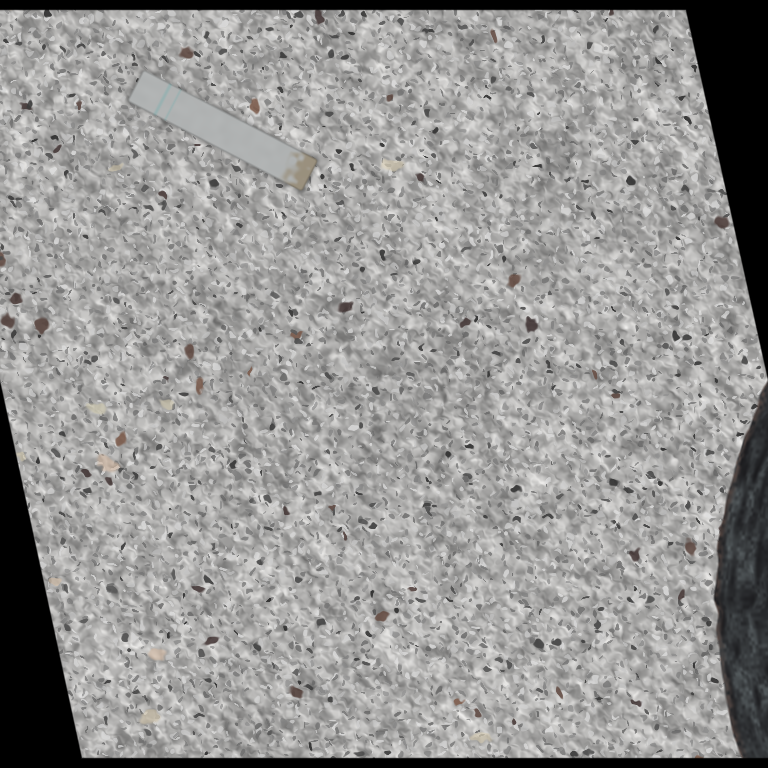
Reproduce this texture procedurally as a WebGL 2 fragment shader.

```glsl
#version 300 es
precision highp float;

uniform vec2 u_resolution;
out vec4 fragColor;

float hash(vec2 p) {
    return fract(sin(dot(p, vec2(127.1, 311.7))) * 43758.5);
}

float valueNoise(vec2 p) {
    vec2 cell = floor(p);
    vec2 f = fract(p);
    f = f * f * (3.0 - 2.0 * f);
    float low = mix(hash(cell), hash(cell + vec2(1.0, 0.0)), f.x);
    float high = mix(hash(cell + vec2(0.0, 1.0)), hash(cell + vec2(1.0)), f.x);
    return mix(low, high, f.y);
}

vec2 rotate(vec2 p, float angle) {
    float c = cos(angle);
    float s = sin(angle);
    return vec2(c * p.x + s * p.y, c * p.y - s * p.x);
}

float boxDistance(vec2 p, vec2 halfSize) {
    vec2 d = abs(p) - halfSize;
    return length(max(d, 0.0)) + min(max(d.x, d.y), 0.0);
}

// Coverage of a signed distance, softened over the given width
float fill(float d, float blur) {
    return 1.0 - smoothstep(-blur, blur, d);
}

// Scattered elongated grains: x = coverage, y = random value of the grain
vec2 grains(vec2 p, float density, float size, float seed) {
    vec2 best = vec2(0.0);
    for (int j = -1; j <= 1; j++) {
        for (int i = -1; i <= 1; i++) {
            vec2 cell = floor(p) + vec2(i, j);
            vec2 key = cell + seed;
            float present = step(hash(key + 7.3), density);
            vec2 center = cell + vec2(hash(key), hash(key + 19.7));
            float tone = hash(key + 41.1);
            float angle = -0.75 + 2.6 * (hash(key + 3.9) - 0.5);
            vec2 d = rotate(p - center, angle) * vec2(1.0, 1.2 + 1.3 * hash(key + 61.3));
            float radius = size * (0.6 + 0.8 * hash(key + 83.9));
            float cover = present * fill(length(d) - radius, 0.25 * radius);
            if (cover > best.x) best = vec2(cover, tone);
        }
    }
    return best;
}

vec3 granite(vec2 p) {
    vec2 wobble = vec2(valueNoise(p * 150.0), valueNoise(p * 150.0 + 57.0)) - 0.5;
    vec2 q = p + 0.006 * wobble;

    // Mottled grey ground
    vec2 slanted = rotate(q, -0.75) * vec2(0.8, 1.2);
    float grey = 0.665;
    grey += 0.26 * (valueNoise(slanted * 105.0) - 0.5);
    grey += 0.20 * (valueNoise(slanted * 215.0 + 13.0) - 0.5);
    grey += 0.10 * (valueNoise(q * 38.0 + 31.0) - 0.5);
    grey += 0.06 * (valueNoise(q * 7.0 + 5.0) - 0.5);
    vec3 color = grey * vec3(1.004, 1.0, 0.992);

    // Pale and grey flakes
    vec2 pale = grains(q * 78.0, 0.5, 0.30, 11.0);
    color = mix(color, vec3(0.73 + 0.16 * pale.y), 0.75 * pale.x);
    vec2 dull = grains(q * 88.0, 0.55, 0.29, 23.0);
    color = mix(color, vec3(0.36 + 0.22 * dull.y), 0.75 * dull.x);

    // Peach patches, brown grains and dark specks
    vec2 peach = grains(q * 10.0, 0.14, 0.12, 37.0);
    color = mix(color, mix(vec3(0.84, 0.72, 0.63), vec3(0.83, 0.81, 0.70), peach.y), 0.6 * peach.x);
    vec2 brown = grains(q * 23.0, 0.12, 0.17, 53.0);
    color = mix(color, mix(vec3(0.24, 0.19, 0.19), vec3(0.50, 0.36, 0.29), brown.y * brown.y), 0.85 * brown.x);
    vec2 speck = grains(q * 50.0, 0.20, 0.22, 71.0);
    return mix(color, vec3(0.16 + 0.20 * speck.y), 0.88 * speck.x);
}

// Flat pale strip with teal bands and a stained end
vec3 stripColor(vec2 local, float dist) {
    vec3 color = vec3(0.69, 0.70, 0.70) + 0.02 * (valueNoise(local * 90.0) - 0.5);
    float bands = fill(abs(local.x + 0.088) - 0.002, 0.002) + fill(abs(local.x + 0.073) - 0.001, 0.002);
    color = mix(color, vec3(0.56, 0.69, 0.69), 0.7 * bands);
    float stain = smoothstep(0.095, 0.12, local.x + 0.025 * (valueNoise(local * 130.0) - 0.5));
    color = mix(color, vec3(0.58, 0.53, 0.44), 0.8 * stain);
    return color * (1.0 - 0.18 * smoothstep(-0.003, 0.0, dist));
}

// Dark worn metal streaked along its curve
vec3 rimColor(vec2 offset, float depth) {
    float along = atan(offset.y, -offset.x);
    float streak = valueNoise(vec2(depth * 130.0, along * 18.0));
    float wear = valueNoise(vec2(depth * 260.0, along * 110.0));
    vec3 color = mix(vec3(0.10, 0.10, 0.11), vec3(0.37, 0.40, 0.41), streak * (0.4 + 0.6 * wear));
    float rust = fill(depth - 0.006, 0.005) * wear;
    return mix(color, vec3(0.33, 0.27, 0.25), rust);
}

void main() {
    vec2 p = gl_FragCoord.xy / u_resolution;
    float pixel = 1.0 / u_resolution.y;
    vec3 color = granite(p);

    vec2 local = rotate(p - vec2(0.290, 0.830), -0.478);
    float strip = boxDistance(local, vec2(0.124, 0.019)) - 0.004;
    color *= 1.0 - 0.25 * fill(strip - 0.002, 0.004);
    color = mix(color, stripColor(local, strip), fill(strip, pixel));

    vec2 offset = p - vec2(1.552, 0.22);
    float rim = length(offset) - 0.62 + 0.006 * (valueNoise(p * 45.0) - 0.5);
    color = mix(color, rimColor(offset, -rim), fill(rim, 0.002));

    // Slanted black surround
    float left = 0.217 * (0.505 - p.y) - p.x;
    float right = p.x - 0.893 - 0.222 * (0.987 - p.y);
    float ends = abs(p.y - 0.5) - 0.487;
    color *= fill(max(max(left, right), ends), pixel);

    fragColor = vec4(clamp(color, 0.0, 1.0), 1.0);
}
```
